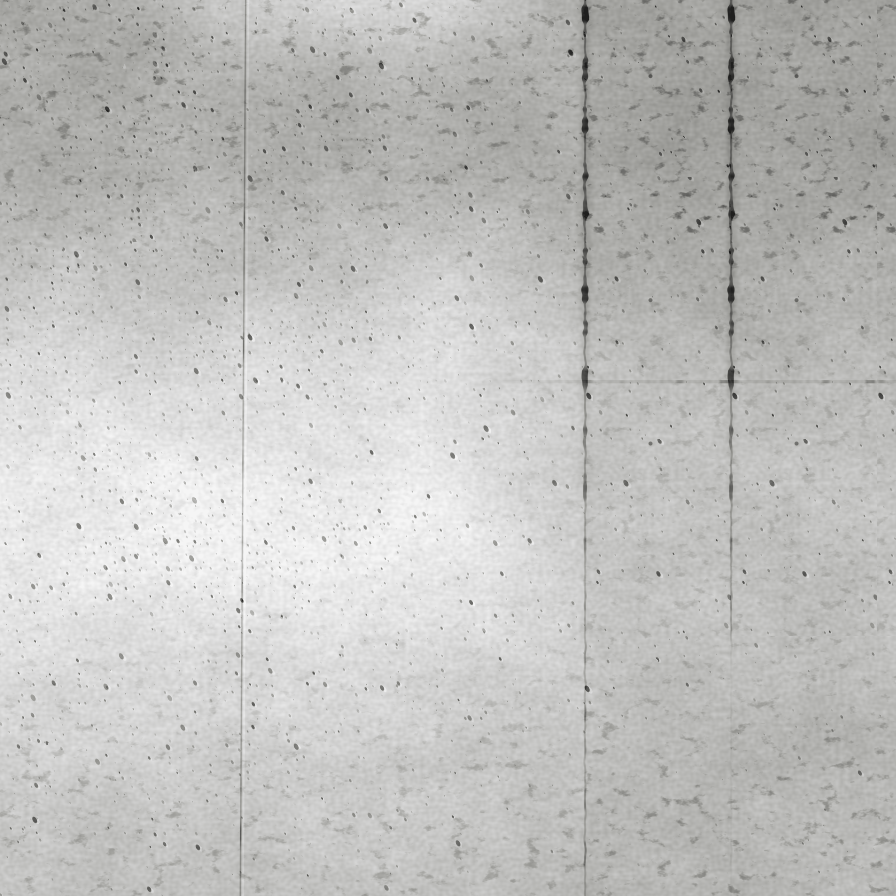
Give the GLSL for this texture, as a Shadertoy shader.

```glsl
// Draws a softly lit, pitted concrete wall with worn vertical panel seams.

#define LEFT_SEAM 0.270      // x of the hairline seam
#define PANEL_START 0.653    // x where the narrow panels begin
#define PANEL_WIDTH 0.163    // repeat width of the narrow panels
#define JOINT_HEIGHT 0.574   // y of the faint horizontal joint
#define SHADE 0.655          // brightness away from the light
#define GLOW 0.27            // strength of the main light
#define MOTTLE 0.075         // cloudy variation
#define GRAIN 0.055          // fine surface roughness
#define PIT_DEPTH 0.46       // darkness of air holes
#define STAIN_DEPTH 0.21     // darkness of blotches

float hash(vec2 p) {
    vec3 q = fract(vec3(p.xyx) * 0.1031);
    q += dot(q, q.yzx + 33.33);
    return fract((q.x + q.y) * q.z);
}

vec2 gradient(vec2 cell) {
    float angle = 6.2832 * hash(cell);
    return vec2(cos(angle), sin(angle));
}

float noise(vec2 p) {
    vec2 i = floor(p), f = p - i;
    vec2 u = f * f * f * (f * (f * 6.0 - 15.0) + 10.0);
    vec2 e = vec2(1.0, 0.0);
    float low = mix(dot(gradient(i), f), dot(gradient(i + e), f - e), u.x);
    float high = mix(dot(gradient(i + e.yx), f - e.yx), dot(gradient(i + 1.0), f - 1.0), u.x);
    return mix(low, high, u.y);
}

float fbm(vec2 p) {
    float sum = 0.0, amp = 0.6;
    for (int i = 0; i < 4; i++) {
        sum += amp * noise(p);
        p = mat2(1.6, 1.2, -1.2, 1.6) * p + 17.3;
        amp *= 0.55;
    }
    return sum;
}

float bell(float x, float width) {
    x /= width;
    return exp(-x * x);
}

// Broad light: a main pool at mid height and a lamp glow at the top
float wallLight(vec2 p) {
    float side = 1.0 - 0.52 * smoothstep(0.42, 0.78, p.x + 0.12 * noise(p * 4.0));
    float light = SHADE + GLOW * side * bell(p.y - 0.43, p.y > 0.43 ? 0.27 : 0.29);
    light += 0.065 * bell(p.y, 0.22);
    light += 0.21 * bell(p.x - 0.40, 0.20) * bell(p.y - 1.03, 0.10);
    light += 0.04 * bell(p.x - 0.50, 0.14) * bell(p.y - 0.68, 0.10);
    return light - 0.025 * smoothstep(-0.002, 0.002, p.x - PANEL_START);
}

// Scattered slanted air holes: positive in the hole, negative on its lit rim
float pits(vec2 p, float cells, float density, float px) {
    vec2 q = p * cells, id = floor(q);
    vec2 center = 0.25 + 0.5 * vec2(hash(id + 3.1), hash(id + 71.7));
    float size = mix(0.06, 0.20, pow(hash(id + 19.4), 2.0));
    vec2 d = mat2(0.87, -0.5, 0.5, 0.87) * (q - id - center) * vec2(1.35, 0.8);
    float soft = 0.7 * px * cells;
    float hole = 1.0 - smoothstep(size - soft, size + soft, length(d));
    float rim = 1.0 - smoothstep(size - soft, size + soft, length(d - vec2(0.8, -0.8) * size));
    float present = step(hash(id + 43.9), density) * mix(0.35, 1.0, hash(id + 8.6));
    return present * (hole - 0.18 * rim * (1.0 - hole));
}

float line(float d, float halfWidth, float px) {
    return 1.0 - smoothstep(halfWidth - 0.7 * px, halfWidth + 0.7 * px, abs(d));
}

// Crumbled seam, widest near the top and broken by wear
float wornSeam(float d, float y, float px) {
    float upper = smoothstep(0.3, 0.72, y);
    float chips = smoothstep(-0.1, 0.45, noise(vec2(y * 32.0, 4.0)) + 0.5 * noise(vec2(y * 95.0, 9.0)));
    float width = 0.0011 + 0.0032 * chips * upper;
    d += 0.0018 * noise(vec2(y * 70.0, 2.0));
    return line(d, width, px) * mix(0.20, 0.48, chips) * mix(0.6, 1.0, upper)
         + 0.08 * bell(d, 0.006) * upper;
}

void mainImage(out vec4 fragColor, in vec2 fragCoord) {
    vec2 p = fragCoord / iResolution.xy;
    float px = 1.0 / min(iResolution.x, iResolution.y);
    float narrow = step(PANEL_START, p.x);

    // Narrow panels share one surface pattern above their lower edge
    vec2 s = p;
    float repeatX = PANEL_START + mod(p.x - PANEL_START, PANEL_WIDTH);
    if (narrow > 0.5 && p.y > 0.29) s.x = repeatX;

    // Light, clouds and grain
    float tone = wallLight(p);
    tone += MOTTLE * fbm(p * vec2(7.0, 9.0)) + 0.045 * fbm(s * vec2(30.0, 65.0));
    tone += GRAIN * (noise(s * 190.0) + 0.5 * noise(s * vec2(90.0, 260.0)));

    // Blotchy stains gather high on the wall and along its foot
    float zone = 0.18 + 0.6 * smoothstep(0.62, 0.88, p.y) + 0.45 * bell(p.y - 0.06, 0.16);
    zone += narrow * (0.2 + 0.6 * bell(p.y - 0.76, 0.035));
    float blotch = fbm(s * vec2(48.0, 72.0) + 5.0);
    tone -= STAIN_DEPTH * zone * smoothstep(0.12, 0.42, blotch);

    // Air holes in two sizes, denser on the left
    float density = mix(0.34, 0.10, smoothstep(0.25, 0.72, p.x)) * smoothstep(-0.1, 0.4, p.y);
    density *= 1.0 + 1.3 * noise(s * 9.0);
    tone -= PIT_DEPTH * pits(s, 62.0, density, px);
    tone -= 0.55 * PIT_DEPTH * pits(s + 0.37, 115.0, density * 1.1, px);

    // Formwork holes repeat in every narrow panel
    for (int i = 0; i < 3; i++) {
        vec2 hole = vec2(PANEL_START + 0.073, 0.505 + 0.16 * float(i) + (i == 2 ? 0.09 : 0.0));
        tone -= 0.3 * narrow * line(length(vec2(repeatX, p.y) - hole), 0.0022, px);
    }

    // Seams: one leaning hairline, two worn joints, one faint cross joint
    float lean = LEFT_SEAM + 0.006 * (p.y - 0.3);
    float hairline = 0.20 + 0.22 * smoothstep(0.0, 0.4, noise(vec2(p.y * 22.0, 7.0)));
    tone -= hairline * line(p.x - lean, 0.0008, px);
    tone += 0.05 * line(p.x - lean - 0.003, 0.001, px);
    for (int i = 0; i < 2; i++) {
        float fade = i == 0 ? 1.0 : mix(0.15, 1.0, smoothstep(0.27, 0.30, p.y));
        tone -= fade * wornSeam(p.x - PANEL_START - PANEL_WIDTH * float(i), p.y, px);
    }
    float jointWear = 0.06 + 0.16 * smoothstep(0.1, 0.4, noise(vec2(s.x * 60.0, 3.0)));
    tone -= jointWear * smoothstep(0.52, 0.68, p.x) * line(p.y - JOINT_HEIGHT, 0.0018, px);

    // Neutral grey, slightly warmer in shade
    tone = clamp(tone, 0.12, 0.96);
    fragColor = vec4(tone * mix(vec3(1.0, 1.0, 0.975), vec3(1.0), smoothstep(0.55, 0.9, tone)), 1.0);
}
```
